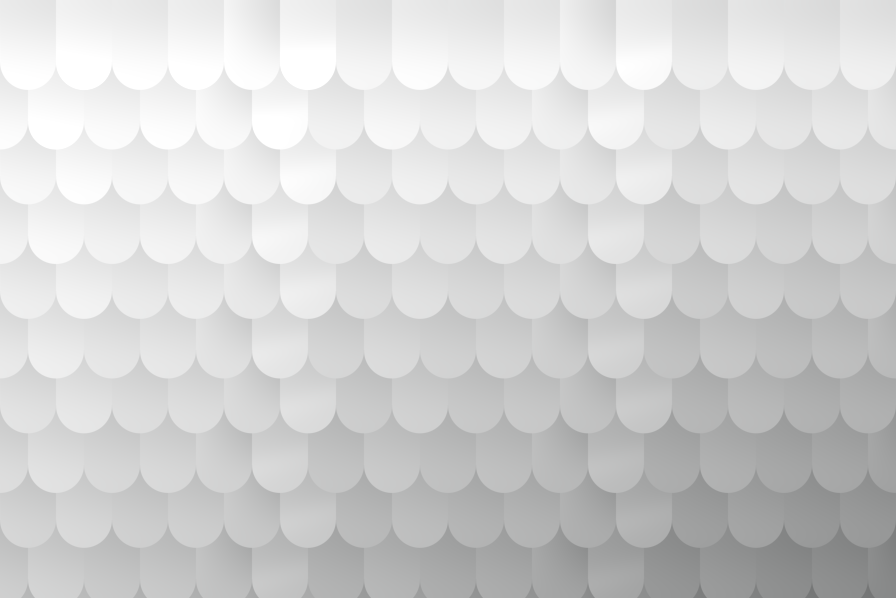
A Shadertoy shader for this pattern:

```glsl
// Overlapping rows of round-ended scales in soft grey, lit from the upper left.

const vec2 TILES = vec2(16.0, 10.667);  // canvas size in scale widths
const float FIRST_TIP = 1.604;          // depth of the top row's tips
const float ROW_STEP = 1.021;           // mean distance between rows
const float ODD_SHIFT = 0.042;          // odd rows hang slightly lower
const float CYCLE = 6.0;                // columns before the tones repeat

float tipDepth(float row) {
    return FIRST_TIP + ROW_STEP * row + ODD_SHIFT * mod(row, 2.0);
}

// Broad light over the canvas; uv.y runs downward.
float ambientLight(vec2 uv) {
    return 1.0 - 0.06 * uv.x - 0.20 * pow(uv.y, 1.5) - 0.24 * uv.x * uv.y;
}

// Base tone of each column in the cycle.
float slotTone(float slot) {
    float tones[6] = float[6](-0.018, 0.012, -0.008, 0.008, 0.0, 0.025);
    return tones[int(slot)];
}

// Relief of one scale: x from its centre line, rise measured up from its tip.
float scaleRelief(float x, float rise, float slot) {
    float fade = mix(0.035, -0.075, smoothstep(0.0, 1.65, rise));
    float tilt = -0.016 * x * rise;
    float diagonal = 1.0 - step(0.5, abs(slot - 4.0));
    float glossy = step(4.5, slot);
    float sweep = -0.075 * x * smoothstep(0.0, 1.2, rise);
    float band = rise - 0.55 - 0.25 * x;
    float gloss = 0.022 * exp(-14.0 * band * band);
    return fade + tilt + slotTone(slot) + diagonal * sweep + glossy * gloss;
}

// Relief of a row, blended across the nearest seam.
float rowRelief(float x, float rise, float parity, float blur) {
    float seam = floor(x + 0.5);
    float fromSeam = x - seam;
    float slot = mod(seam + parity, CYCLE);
    float leftSlot = mod(seam + parity - 1.0, CYCLE);
    float left = scaleRelief(fromSeam + 0.5, rise, leftSlot);
    float right = scaleRelief(fromSeam - 0.5, rise, slot);
    return mix(left, right, smoothstep(-blur, blur, fromSeam));
}

// Coverage of a row: half-circle ends below, solid above their centres.
float rowCoverage(float x, float rise, float blur) {
    float edge = length(vec2(fract(x) - 0.5, rise - 0.5)) - 0.5;
    float cap = 1.0 - smoothstep(-blur, blur, edge);
    return rise > 0.5 ? 1.0 : cap;
}

void mainImage(out vec4 fragColor, in vec2 fragCoord) {
    vec2 uv = fragCoord / iResolution.xy;
    uv.y = 1.0 - uv.y;
    vec2 p = uv * TILES;
    float blur = 0.75 * TILES.x / iResolution.x;

    // Paint the nearby rows from back to front.
    float frontRow = max(floor((p.y - FIRST_TIP) / ROW_STEP), 0.0);
    float relief = 0.0;
    for (int i = 2; i >= 0; i--) {
        float row = frontRow + float(i);
        float parity = mod(row, 2.0);
        float x = p.x - 0.5 * parity;
        float rise = tipDepth(row) - p.y;
        float shade = rowRelief(x, rise, parity, blur);
        relief = mix(relief, shade, rowCoverage(x, rise, blur));
    }

    float light = clamp(ambientLight(uv) + relief, 0.0, 1.0);
    vec3 coolTint = vec3(-0.004, 0.001, 0.001) * (1.0 - light) * 2.0;
    fragColor = vec4(light + coolTint, 1.0);
}
```
